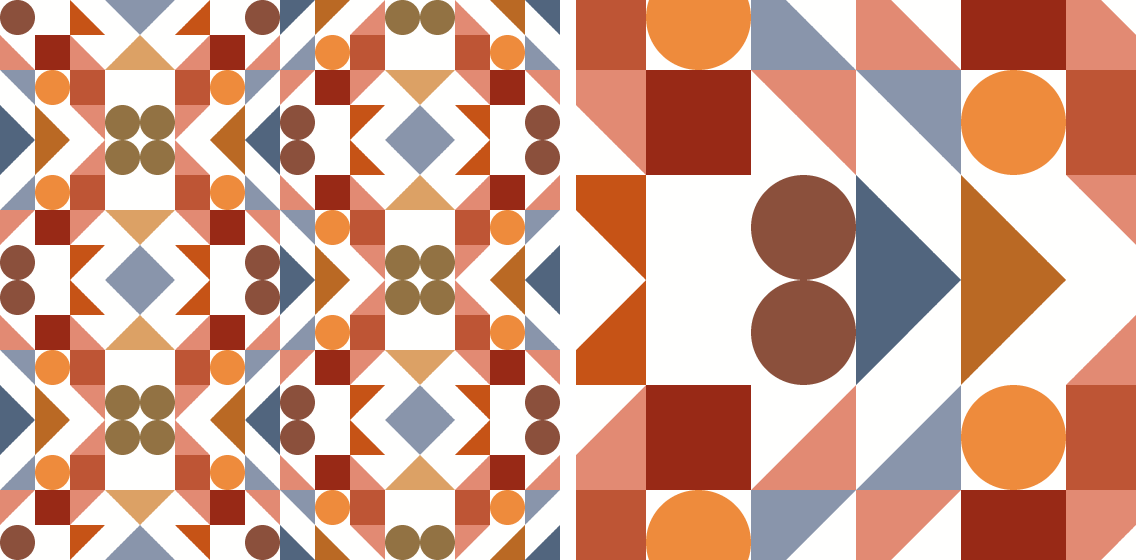
Left: the whole. Right: its middle third, enlarged.
Give the GLSL for this pattern, as a three.js fragment shader.

```glsl
// Geometric patchwork of triangles, squares and discs on a 16 by 16 grid.
// A 4 by 4 quarter block is mirrored both ways into an 8 by 8 block, and every
// other block column slides by half a block. Supersampling smooths the edges.

varying vec2 vUv;

const float CELLS = 16.0;        // cells across and up the canvas
const float BLOCK = 8.0;         // cells per mirrored block
const float HALF_BLOCK = 4.0;    // cells per quarter block, also the slide
const float DISC_RADIUS = 0.5;   // in cells, so neighbouring discs touch
const int SAMPLES = 4;           // samples per pixel along each axis

const vec3 WHITE      = vec3(1.0, 1.0, 0.995);
const vec3 BROWN      = vec3(0.545, 0.314, 0.235);
const vec3 RUST       = vec3(0.776, 0.325, 0.086);
const vec3 STEEL      = vec3(0.537, 0.584, 0.671);
const vec3 SALMON     = vec3(0.886, 0.541, 0.451);
const vec3 CRIMSON    = vec3(0.596, 0.161, 0.086);
const vec3 TAN        = vec3(0.863, 0.631, 0.396);
const vec3 ORANGE     = vec3(0.933, 0.545, 0.235);
const vec3 TERRACOTTA = vec3(0.745, 0.333, 0.208);
const vec3 NAVY       = vec3(0.318, 0.396, 0.494);
const vec3 OCHRE      = vec3(0.729, 0.412, 0.141);
const vec3 OLIVE      = vec3(0.573, 0.447, 0.263);

vec3 paint(vec3 colour, float mask) {
  return mix(WHITE, colour, mask);
}

// Colour at point f (0 to 1) of one cell in the quarter block
vec3 cellColour(vec2 cell, vec2 f) {
  float inner = step(f.x, f.y);          // half towards the block's middle row
  float outer = 1.0 - inner;             // half towards its middle column
  float corner = step(1.0, f.x + f.y);   // half towards its centre
  float disc = step(length(f - 0.5), DISC_RADIUS);
  int column = int(cell.x);
  int row = int(cell.y);

  if (row == 0) {
    if (column == 0) return paint(BROWN, disc);
    if (column == 1) return WHITE;
    if (column == 2) return paint(RUST, inner);
    return paint(STEEL, outer);
  }
  if (row == 1) {
    if (column == 1) return CRIMSON;
    if (column == 3) return paint(TAN, corner);
    return paint(SALMON, inner);
  }
  if (row == 2) {
    if (column == 0) return paint(STEEL, outer);
    if (column == 1) return paint(ORANGE, disc);
    if (column == 2) return TERRACOTTA;
    return WHITE;
  }
  if (column == 0) return paint(NAVY, inner);
  if (column == 1) return paint(OCHRE, inner);
  if (column == 2) return paint(SALMON, outer);
  return paint(OLIVE, disc);
}

// Slide alternate block columns, then fold the block onto its quarter
vec3 patchwork(vec2 uv) {
  vec2 p = uv * CELLS;
  p.y += HALF_BLOCK * mod(floor(p.x / BLOCK), 2.0);
  vec2 q = HALF_BLOCK - abs(mod(p, BLOCK) - HALF_BLOCK);
  vec2 cell = min(floor(q), HALF_BLOCK - 1.0);
  return cellColour(cell, q - cell);
}

void main() {
  vec2 pixel = fwidth(vUv);
  vec3 sum = vec3(0.0);
  for (int j = 0; j < SAMPLES; j++) {
    for (int i = 0; i < SAMPLES; i++) {
      vec2 offset = (vec2(float(i), float(j)) + 0.5) / float(SAMPLES) - 0.5;
      sum += patchwork(vUv + offset * pixel);
    }
  }
  gl_FragColor = vec4(sum / float(SAMPLES * SAMPLES), 1.0);
}
```
